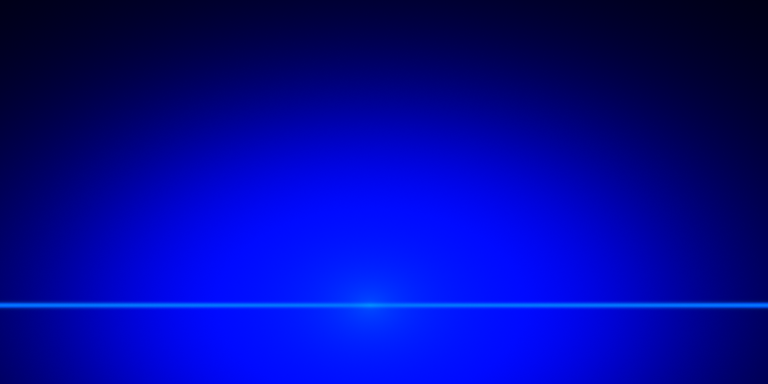
A Shadertoy shader for this background:

```glsl
// A deep blue elliptical glow fading to near black, crossed low down by a thin
// bright horizon line with a small azure flare at the middle of the glow.
// Distances are in canvas heights; each layer is a smooth falloff formula.

const vec2  GLOW_CENTER  = vec2(0.482, 0.205); // fraction of the canvas
const float GLOW_STRETCH = 1.6;    // width of the glow against its height
const float GLOW_RADIUS  = 0.56;   // where the blue falls to about half
const float GLOW_GAIN    = 1.04;
const vec3  GLOW_COLOR   = vec3(0.0, 0.0, 1.0);

const float CORE_RADIUS  = 0.28;   // broad, faint green tint
const float CORE_GREEN   = 0.08;
const float FLARE_RADIUS = 0.075;  // tight flare on the horizon
const float FLARE_STRETCH = 1.35;
const float FLARE_GREEN  = 0.22;

const float LINE_WIDTH   = 0.0065;
const float HALO_WIDTH   = 0.0100;
const vec3  LINE_COLOR   = vec3(0.01, 0.46, 1.0);
const vec3  HALO_COLOR   = vec3(0.0, 0.08, 0.9);

float gaussian(float d, float width) {
    float t = d / width;
    return exp(-t * t);
}

// Flat at the middle, then a long soft tail
float softFalloff(float d, float radius) {
    float t = d / radius;
    return 1.0 / (1.0 + t * t * t * t);
}

// Breaks up visible steps in the dark gradient
float hash(vec2 p) {
    return fract(sin(dot(p, vec2(12.99, 78.23))) * 43758.5);
}

void mainImage(out vec4 fragColor, in vec2 fragCoord) {
    vec2 p = (fragCoord - GLOW_CENTER * iResolution.xy) / iResolution.y;

    // Background glow
    float r = length(p / vec2(GLOW_STRETCH, 1.0));
    vec3 color = GLOW_COLOR * min(GLOW_GAIN * softFalloff(r, GLOW_RADIUS), 1.0);

    // Azure core and flare
    float flareDist = length(p / vec2(FLARE_STRETCH, 1.0));
    color.g += CORE_GREEN * gaussian(r, CORE_RADIUS);
    color.g += FLARE_GREEN * exp(-flareDist / FLARE_RADIUS);

    // Horizon: blue halo under a bright thread
    color = max(color, HALO_COLOR * gaussian(p.y, HALO_WIDTH));
    vec3 thread = max(LINE_COLOR, color + vec3(0.0, 0.25, 0.0));
    color = mix(color, thread, gaussian(p.y, LINE_WIDTH));

    color += (hash(fragCoord) - 0.5) / 255.0;
    fragColor = vec4(clamp(color, 0.0, 1.0), 1.0);
}
```
